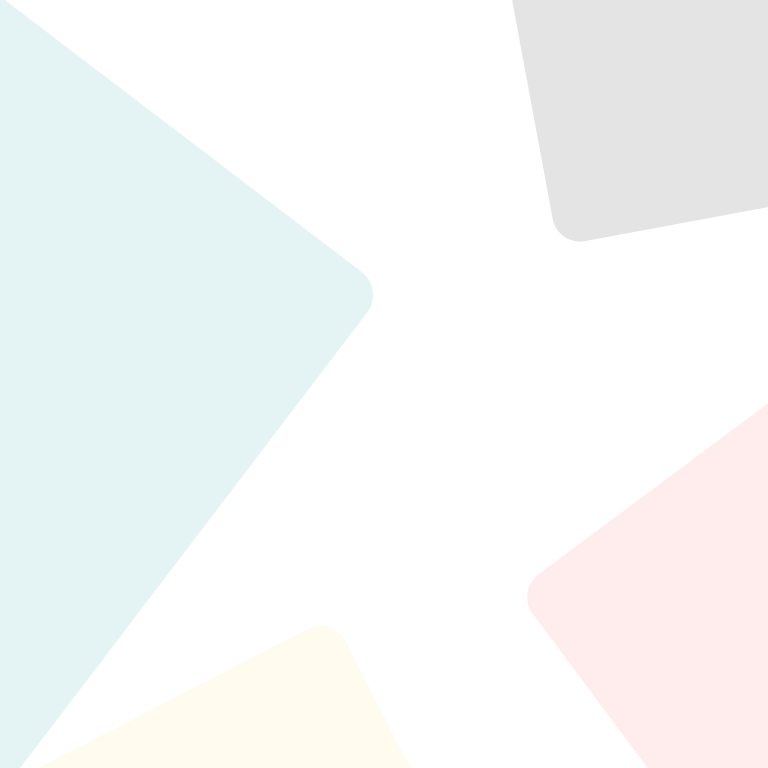
Give the GLSL for this background, as a WebGL 2 fragment shader.

```glsl
#version 300 es
precision highp float;
// Four large pastel cards reach in from the borders of a white canvas.
// Each card is a rounded right-angled corner, drawn from a signed distance
// and placed by the centre of its rounding arc and a turn angle.

uniform vec2 u_resolution;
out vec4 fragColor;

const vec3 WHITE  = vec3(1.0);
const vec3 TEAL   = vec3(0.894, 0.957, 0.957);
const vec3 GREY   = vec3(0.894);
const vec3 PINK   = vec3(1.0, 0.925, 0.925);
const vec3 YELLOW = vec3(1.0, 0.984, 0.933);

// Cards: arc centre (x, y), arc radius, turn of the first side's normal in degrees
const vec4 TEAL_CARD   = vec4(0.4477, 0.6159, 0.0380, -37.3);
const vec4 GREY_CARD   = vec4(0.7552, 0.7217, 0.0362, 190.5);
const vec4 PINK_CARD   = vec4(0.7229, 0.2227, 0.0365, 126.7);
const vec4 YELLOW_CARD = vec4(0.4173, 0.1491, 0.0360, 27.3);

// Signed distance to a quadrant with a rounded corner, negative inside
float cardDistance(vec2 point, vec4 card) {
    float turn = radians(card.w);
    vec2 normal = vec2(cos(turn), sin(turn));
    vec2 offset = point - card.xy;
    vec2 side = vec2(dot(offset, normal), dot(offset, vec2(-normal.y, normal.x)));
    return length(max(side, 0.0)) + min(max(side.x, side.y), 0.0) - card.z;
}

void main() {
    float scale = min(u_resolution.x, u_resolution.y);
    vec2 point = gl_FragCoord.xy / scale;

    vec4 cards[4] = vec4[4](YELLOW_CARD, TEAL_CARD, PINK_CARD, GREY_CARD);
    vec3 tints[4] = vec3[4](YELLOW, TEAL, PINK, GREY);

    // Lay the cards over the white ground with one-pixel soft edges
    vec3 color = WHITE;
    for (int i = 0; i < 4; i++) {
        float coverage = clamp(0.5 - cardDistance(point, cards[i]) * scale, 0.0, 1.0);
        color = mix(color, tints[i], coverage);
    }
    fragColor = vec4(color, 1.0);
}
```
